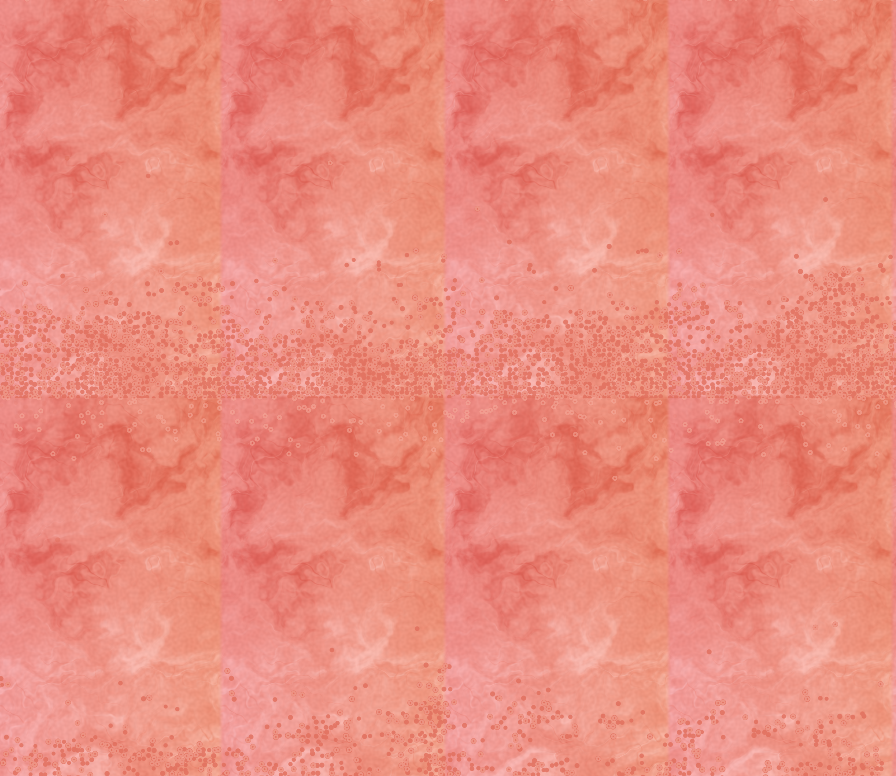
Give the GLSL for this texture, as a Shadertoy shader.

```glsl
// Coral marbled paper in a 4 by 2 grid of tiles, with granular wear low in each tile.

const vec2 TILE_SIZE = vec2(0.2883, 0.5135);  // in canvas heights
const vec2 SEAM_BLEND = vec2(0.025, 0.012);   // in tile units
const float MARBLE_SCALE = 3.0;
const float GRAIN_CELLS = 165.0;              // cells per canvas height
const float GRAIN_RADIUS = 0.55;              // in cells
const float RING_RADIUS = 0.36;
const float RING_WIDTH = 0.13;
const float LOWER_ROW_WEAR = 0.55;
const vec2 RIGHT_PATCH = vec2(1.07, 0.39);
const vec2 SEAM_PATCH = vec2(0.565, 0.90);
const vec3 DEEP_CORAL = vec3(0.87, 0.39, 0.33);
const vec3 SALMON = vec3(0.93, 0.56, 0.50);
const vec3 PALE_PINK = vec3(0.97, 0.71, 0.68);
const vec3 GRAIN_COLOR = vec3(0.88, 0.43, 0.36);
const vec3 RING_COLOR = vec3(0.97, 0.69, 0.63);
const vec3 SIDE_TINT = vec3(0.0, 0.025, -0.055);  // pink left, orange right
const mat2 TURN = mat2(0.8, 0.6, -0.6, 0.8);

vec2 hash2(vec2 p) {
    vec3 h = fract(p.xyx * vec3(0.1031, 0.1030, 0.0973));
    h += dot(h, h.yzx + 33.33);
    return fract((h.xx + h.yz) * h.zy);
}

float corner(vec2 cell, vec2 offset) {
    float angle = 6.2832 * hash2(cell).x;
    return dot(vec2(cos(angle), sin(angle)), offset);
}

float gradientNoise(vec2 p) {
    vec2 i = floor(p), f = fract(p);
    vec2 u = f * f * f * (f * (f * 6.0 - 15.0) + 10.0);
    vec2 e = vec2(1.0, 0.0);
    return mix(mix(corner(i, f), corner(i + e, f - e), u.x),
               mix(corner(i + e.yx, f - e.yx), corner(i + e.xx, f - e.xx), u.x), u.y);
}

float fbm(vec2 p) {
    float sum = 0.0, amplitude = 0.6;
    for (int i = 0; i < 4; i++) {
        sum += amplitude * gradientNoise(p);
        p = TURN * p * 2.03 + 5.7;
        amplitude *= 0.5;
    }
    return sum;
}

// Thin curved strands along the zero line of a noise field
float strands(vec2 p, float width) {
    return 1.0 - smoothstep(0.0, width, abs(gradientNoise(p)));
}

// Marbled base inside one tile; y runs downward
vec3 marble(vec2 local) {
    vec2 q = local * vec2(1.0, TILE_SIZE.y / TILE_SIZE.x) * MARBLE_SCALE + 11.0;
    vec2 warp = vec2(fbm(q), fbm(q + 7.3));
    float cloud = fbm(q * 0.9 + 1.8 * warp);
    float wisps = fbm(TURN * q * vec2(2.0, 4.0) + 3.5 * warp);
    float mask = smoothstep(-0.1, 0.35, gradientNoise(q * 1.3 + 3.1));
    float pale = strands(TURN * q * vec2(0.9, 2.4) + 2.6 * warp, 0.07);
    float dark = strands(q * TURN * vec2(1.1, 2.2) + 2.2 * warp.yx + 9.0, 0.06);

    float tone = mix(0.36, 0.68, smoothstep(0.46, 0.70, local.y));
    tone += 0.13 * smoothstep(0.12, 0.35, local.y) * (local.x - 0.25)
          * (1.0 - smoothstep(0.5, 0.7, local.y));
    tone += 0.65 * cloud + 0.40 * wisps + mask * (0.13 * pale - 0.12 * dark);
    tone = clamp(tone, 0.0, 1.0);
    vec3 color = mix(DEEP_CORAL, SALMON, smoothstep(0.0, 0.5, tone));
    color = mix(color, PALE_PINK, smoothstep(0.45, 1.0, tone));
    return color + SIDE_TINT * (local.x - 0.5);
}

// Chance of a grain at a canvas point
float wearDensity(vec2 p) {
    float row = floor(p.y / TILE_SIZE.y), depth = fract(p.y / TILE_SIZE.y);
    float ramp = smoothstep(0.58, 1.02, depth) * mix(1.0, LOWER_ROW_WEAR, row);
    float clumps = fbm(p * vec2(11.0, 20.0)) + 0.5 * gradientNoise(p * vec2(32.0, 75.0));
    vec2 a = (p - RIGHT_PATCH) / vec2(0.045, 0.05);
    vec2 b = (p - SEAM_PATCH) / vec2(0.025, 0.09);
    float patches = 0.7 * exp(-dot(a, a)) + 0.6 * exp(-dot(b, b));
    float wear = clamp(1.3 * ramp - 0.33 + 1.1 * clumps + patches, 0.0, 1.0);
    float spill = 0.22 * row * (1.0 - smoothstep(0.0, 0.2, depth));
    return wear * smoothstep(0.54, 0.68, depth) + spill;
}

void mainImage(out vec4 fragColor, in vec2 fragCoord) {
    vec2 p = vec2(fragCoord.x, iResolution.y - fragCoord.y) / iResolution.y;
    vec2 local = fract(p / TILE_SIZE);

    // Marble, softly joined to the next tile at the seams
    vec2 blend = smoothstep(1.0 - SEAM_BLEND, vec2(1.0), local);
    vec3 color = vec3(0.0);
    for (int k = 0; k < 4; k++) {
        vec2 next = vec2(k & 1, k >> 1);
        vec2 w = mix(1.0 - blend, blend, next);
        if (w.x * w.y > 0.0) color += w.x * w.y * marble(local - next);
    }
    color += 0.035 * gradientNoise(p * 210.0);

    // Scattered grains with pale rims
    vec2 g = p * GRAIN_CELLS;
    float aa = GRAIN_CELLS / iResolution.y;
    float grain = 0.0, ring = 0.0;
    for (int k = 0; k < 9; k++) {
        vec2 cell = floor(g) + vec2(k % 3, k / 3) - 1.0;
        vec2 center = cell + 0.2 + 0.6 * hash2(cell + 17.0);
        vec2 chance = hash2(cell + 71.0);
        float present = step(chance.x, wearDensity(center / GRAIN_CELLS));
        float d = length(g - center);
        float radius = GRAIN_RADIUS * mix(0.75, 1.2, chance.y);
        grain = max(grain, present * (1.0 - smoothstep(radius - 0.5 * aa, radius + 0.5 * aa, d)));
        float rim = 1.0 - smoothstep(RING_WIDTH, RING_WIDTH + 0.5 * aa, abs(d - RING_RADIUS));
        ring = max(ring, present * rim * step(0.6, chance.y));
    }
    float inner = smoothstep(0.2, 0.5, local.y);
    color = mix(color, GRAIN_COLOR, grain * mix(0.15, 0.8, inner));
    color = mix(color, RING_COLOR, ring * 0.5);
    fragColor = vec4(clamp(color, 0.0, 1.0), 1.0);
}
```
